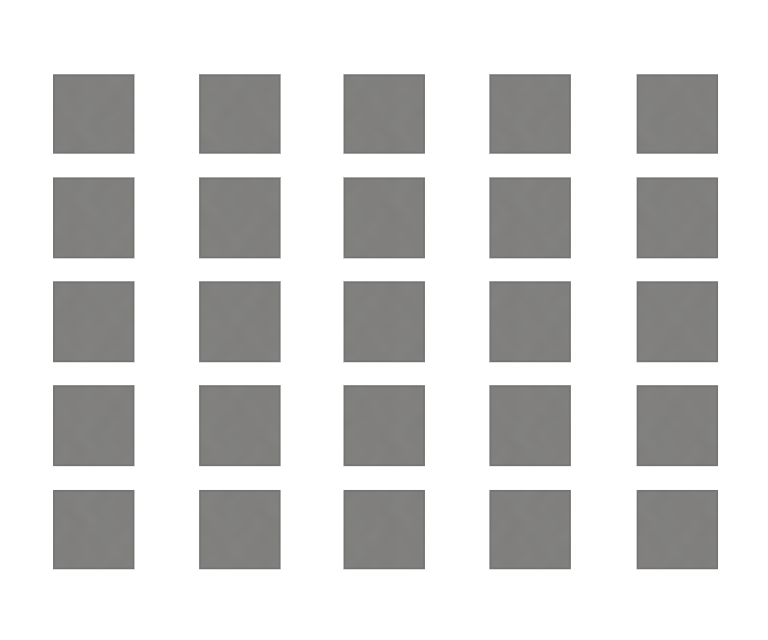
This pattern is drawn by a WebGL 2 fragment shader. Its source:

```glsl
#version 300 es
precision highp float;
// A five by five grid of flat grey squares on white, with wide columns and close rows.
// Each point finds its nearest cell, then a box distance gives the fill and a thin
// darker rim; small sine offsets and faint layered sines vary the squares.

uniform vec2 u_resolution;
out vec4 outColor;

// Signed distance to an axis-aligned box centred at the origin
float boxDistance(vec2 p, vec2 halfSize) {
    vec2 d = abs(p) - halfSize;
    return length(max(d, 0.0)) + min(max(d.x, d.y), 0.0);
}

// Faint uneven tone from layered sines, about -1 to 1
float mottle(vec2 p) {
    float tone = 0.0;
    for (int i = 1; i <= 3; i++) {
        float k = float(i);
        tone += sin(p.x * 0.09 * k + 2.1 * k + 1.5 * sin(p.y * 0.07 * k)) / 3.0;
    }
    return tone;
}

void main() {
    // The canvas spans 768 by 639 units
    vec2 p = gl_FragCoord.xy / u_resolution * vec2(768.0, 639.0);
    float pixel = 768.0 / u_resolution.x;

    // Nearest cell, numbered from -2 to 2 each way
    vec2 middle = vec2(384.9, 317.7);
    vec2 pitch = vec2(145.8, 103.75);
    vec2 cell = clamp(round((p - middle) / pitch), -2.0, 2.0);

    // Columns sit slightly off the grid; the outer rows are a little shorter
    vec2 center = middle + cell * pitch;
    center.x += 0.95 * sin(1.72 * cell.x - 2.36);
    vec2 halfSize = vec2(40.7, 40.4 - 0.8 * step(1.5, abs(cell.y)));
    float d = boxDistance(p - center, halfSize);

    // Grey fill with a thin dark rim
    vec3 grey = vec3(0.502, 0.500, 0.495) + 0.006 * mottle(p + cell * 17.0);
    grey -= 0.05 * smoothstep(-2.6, -0.8, d);

    float coverage = 1.0 - smoothstep(-0.6 * pixel, 0.6 * pixel, d);
    outColor = vec4(mix(vec3(1.0), grey, coverage), 1.0);
}
```
